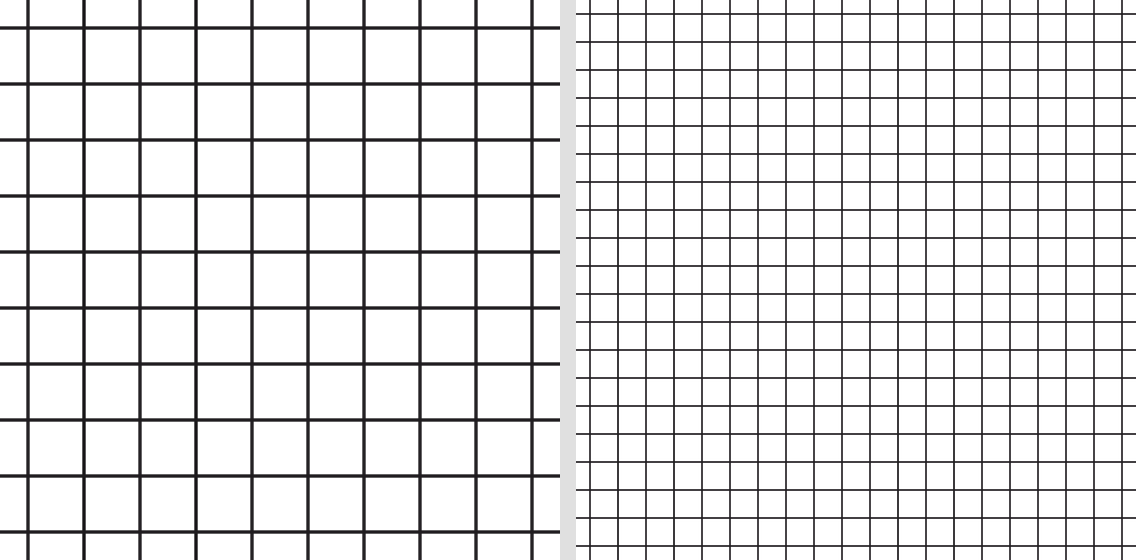
Left: one tile. Right: repeated 2 by 2.
Reproduce this pattern procedurally as a WebGL 1 fragment shader.

```glsl
precision highp float;
// Ten by ten grid of thin near-black lines on white, centred in each cell.
uniform vec2 u_resolution;

// Share of a pixel covered by a line; all lengths are in cells.
vec2 lineCoverage(vec2 cell, vec2 pixel) {
    vec2 distanceToLine = abs(fract(cell) - 0.5);
    return clamp((0.03 - distanceToLine) / pixel + 0.5, 0.0, 1.0);
}

void main() {
    vec2 cell = gl_FragCoord.xy / u_resolution * 10.0;
    vec2 coverage = lineCoverage(cell, 10.0 / u_resolution);

    // The second and fourth columns are printed slightly heavier.
    float column = floor(cell.x);
    float heavy = 1.0 - step(0.5, abs(abs(column - 2.0) - 1.0));
    vec3 columnInk = mix(vec3(0.14, 0.13, 0.14), vec3(0.085, 0.08, 0.085), heavy);
    vec3 rowInk = vec3(0.12, 0.11, 0.12);

    // Rows lie over the columns.
    vec3 color = mix(vec3(1.0), columnInk, coverage.x);
    color = mix(color, rowInk, coverage.y);
    gl_FragColor = vec4(color, 1.0);
}
```
